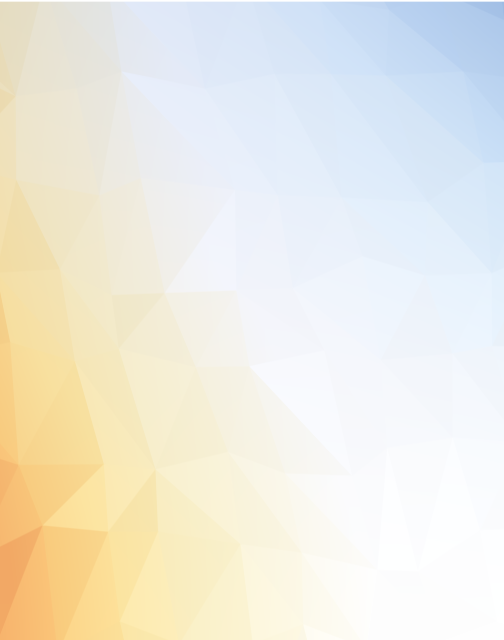
Write a WebGL 1 fragment shader that draws this background.

```glsl
precision highp float;
uniform vec2 u_resolution;

#define GRID vec2(8.0, 7.0)   // mesh cells across and up
#define JITTER 0.52           // vertex scatter inside a cell
#define SHEAR 0.3             // slant of the mesh
#define FLATNESS 0.5          // 0 = smooth gradient, 1 = flat facets
#define SHIFT 0.045           // random colour offset per facet
#define TONE 0.012            // random brightness per facet
#define WARM_LEAN 0.42        // how far the warm side recedes upwards
#define COOL_FALLOFF 1.6      // fade of the blue towards the bottom
#define TOP_RULE 0.0025       // height of the white top line

vec2 hash2(vec2 p) {
  vec2 k = vec2(dot(p, vec2(127.1, 311.7)), dot(p, vec2(269.5, 183.3)));
  return fract(sin(k) * 43758.55);
}

float ramp(float a, float b, float x) {
  return clamp((x - a) / (b - a), 0.0, 1.0);
}

// Orange to cream to white, spreading from the lower left
vec3 warmGlow(vec2 p) {
  float s = p.x + WARM_LEAN * smoothstep(0.0, 1.0, p.y);
  vec3 c = mix(vec3(0.96, 0.67, 0.40), vec3(0.985, 0.81, 0.50), ramp(0.0, 0.12, s));
  c = mix(c, vec3(0.99, 0.90, 0.63), ramp(0.12, 0.24, s));
  c = mix(c, vec3(0.98, 0.945, 0.79), ramp(0.24, 0.42, s));
  return mix(c, vec3(1.0), ramp(0.42, 0.72, s));
}

// White to pale sky to blue, strongest at the upper right
vec3 coolSky(vec2 p) {
  float x = clamp(p.x, 0.0, 1.1);
  float t = pow(max(p.y, 0.0), COOL_FALLOFF) * (0.3 + 0.42 * x + 0.28 * x * x * x);
  vec3 c = mix(vec3(1.0), vec3(0.955, 0.97, 0.99), ramp(0.0, 0.2, t));
  c = mix(c, vec3(0.89, 0.94, 0.985), ramp(0.2, 0.4, t));
  c = mix(c, vec3(0.81, 0.89, 0.97), ramp(0.4, 0.62, t));
  return mix(c, vec3(0.62, 0.74, 0.90), ramp(0.62, 1.0, t));
}

vec3 background(vec2 p) {
  float haze = clamp(p.y * (1.0 - p.x), 0.0, 1.0);
  vec3 lilac = mix(vec3(1.0), vec3(0.995, 0.96, 0.975), haze);
  return warmGlow(p) * coolSky(p) * lilac;
}

vec2 toMesh(vec2 uv) {
  vec2 q = uv * GRID;
  return q + vec2(SHEAR * q.y, 0.0);
}

vec2 fromMesh(vec2 q) {
  return (q - vec2(SHEAR * q.y, 0.0)) / GRID;
}

vec2 vertex(vec2 cell) {
  return cell + JITTER * (hash2(cell) - 0.5);
}

// Signed distance to the left side of edge a-b
float edgeSide(vec2 a, vec2 b, vec2 q) {
  vec2 e = b - a;
  vec2 r = q - a;
  return (e.x * r.y - e.y * r.x) / length(e);
}

// Facet sample position (xy), tone (z) and coverage (w)
vec4 facet(vec2 a, vec2 b, vec2 c, vec2 q, float blur) {
  float d = min(edgeSide(a, b, q), min(edgeSide(b, c, q), edgeSide(c, a, q)));
  float cover = smoothstep(-blur, blur, d);
  vec2 centre = (a + b + c) / 3.0;
  vec2 rnd = hash2(centre) - 0.5;
  vec2 pos = fromMesh(mix(q, centre, FLATNESS)) + SHIFT * rnd;
  return vec4(pos, rnd.x + rnd.y, 1.0) * cover;
}

void main() {
  vec2 uv = gl_FragCoord.xy / u_resolution;
  vec2 q = toMesh(uv);
  float blur = GRID.y / u_resolution.y;

  // Gather the triangles of the neighbouring cells
  vec4 sum = vec4(uv, 0.0, 1.0) * 0.0001;
  for (int j = -1; j <= 1; j++) {
    for (int i = -1; i <= 1; i++) {
      vec2 cell = floor(q) + vec2(float(i), float(j));
      vec2 a = vertex(cell);
      vec2 b = vertex(cell + vec2(1.0, 0.0));
      vec2 c = vertex(cell + vec2(1.0, 1.0));
      vec2 d = vertex(cell + vec2(0.0, 1.0));
      if (hash2(cell + 17.0).x > 0.5) {
        sum += facet(a, b, c, q, blur) + facet(a, c, d, q, blur);
      } else {
        sum += facet(b, c, d, q, blur) + facet(b, d, a, q, blur);
      }
    }
  }
  sum.xyz /= sum.w;

  vec3 colour = background(sum.xy) * (1.0 + TONE * sum.z);

  // White line along the top
  float aa = 0.5 / u_resolution.y;
  float line = smoothstep(-aa, aa, uv.y - 1.0 + TOP_RULE);
  gl_FragColor = vec4(mix(colour, vec3(1.0), line), 1.0);
}
```
